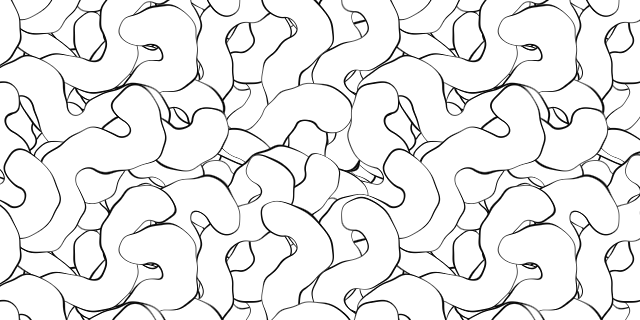
Reproduce this pattern procedurally as a WebGL 2 fragment shader.

```glsl
#version 300 es
precision highp float;

uniform vec2 u_resolution;
out vec4 fragColor;

const float PI = 3.14159265;
const vec2 TILE = vec2(1.185, 0.683);
const vec2 GRID = vec2(5.0, 3.0);

vec4 hash(vec3 p) {
    vec4 q = fract(p.xyzx * vec4(0.1031, 0.1030, 0.0973, 0.1099));
    q += dot(q, q.wzxy + 33.33);
    return fract((q.xxyz + q.yzzw) * q.zywx);
}

vec2 rotate(vec2 p, float angle) {
    float c = cos(angle), s = sin(angle);
    return vec2(c * p.x - s * p.y, s * p.x + c * p.y);
}

// Distance to an arc around the origin, spread to both sides of its middle angle
float arcDistance(vec2 p, float middle, float spread, float radius) {
    p = rotate(p, -middle);
    p.y = abs(p.y);
    return atan(p.y, p.x) < spread
        ? abs(length(p) - radius)
        : length(p - radius * vec2(cos(spread), sin(spread)));
}

// A bend that continues at both ends into hooks turning the other way
float wormDistance(vec2 p, vec4 shape) {
    float bend = mix(0.075, 0.125, shape.x);
    float spread = mix(0.95, 1.55, shape.y);
    float d = arcDistance(p, 0.0, spread, bend);
    for (float side = -1.0; side < 2.0; side += 2.0) {
        float pick = side < 0.0 ? shape.z : shape.w;
        float curl = mix(0.7, 2.05, pick);
        float hook = mix(0.098, 0.080, pick);
        vec2 centre = (bend + hook) * vec2(cos(spread), side * sin(spread));
        d = min(d, arcDistance(p - centre, side * (spread + PI - curl), curl, hook));
    }
    return d;
}

void main() {
    vec2 p = gl_FragCoord.xy / u_resolution.y;
    float pixel = 1.0 / u_resolution.y;

    // Hand-drawn wobble that repeats with the tile
    vec2 phase = 2.0 * PI * p / TILE;
    p += 0.009 * sin(phase.yx * vec2(3.0, 4.0) + phase * vec2(1.0, 2.0));
    p += 0.002 * sin(phase.yx * vec2(9.0, 13.0) + phase * vec2(5.0, 4.0));

    float shade = 1.0;
    vec2 cellSize = TILE / GRID;

    // Two layers of worms, painted in opposite orders
    for (int layer = 0; layer < 2; layer++) {
        float order = layer == 0 ? 1.0 : -1.0;
        vec2 home = floor(p / cellSize + 0.5 * float(layer));
        for (int j = -2; j <= 2; j++) {
            for (int i = -2; i <= 2; i++) {
                vec2 cell = home + order * vec2(i, j);
                vec3 seed = vec3(mod(cell, GRID) + 3.0, float(layer) * 7.0 + 2.0);
                vec4 place = hash(seed);
                vec2 centre = cell + 0.5 - 0.5 * float(layer) + 0.5 * (place.xy - 0.5);
                vec2 q = p - centre * cellSize;
                if (length(q) > 0.43) continue;

                q = rotate(q, 2.0 * PI * place.z);
                float edge = wormDistance(q, hash(seed + 19.0)) - mix(0.049, 0.058, place.w);

                // White body with a brush line of changing weight and tone
                float weight = 0.5 + 0.5 * sin(27.0 * q.x + 19.0 * q.y + 40.0 * place.w);
                float halfWidth = mix(0.0013, 0.0029, weight);
                float ink = mix(0.28, 0.04, smoothstep(0.0, 0.35, weight));
                float body = clamp(0.5 - edge / pixel, 0.0, 1.0);
                float line = clamp((halfWidth - abs(edge)) / pixel + 0.5, 0.0, 1.0);
                shade = mix(mix(shade, 1.0, body), ink, line);
            }
        }
    }
    fragColor = vec4(vec3(shade), 1.0);
}
```
